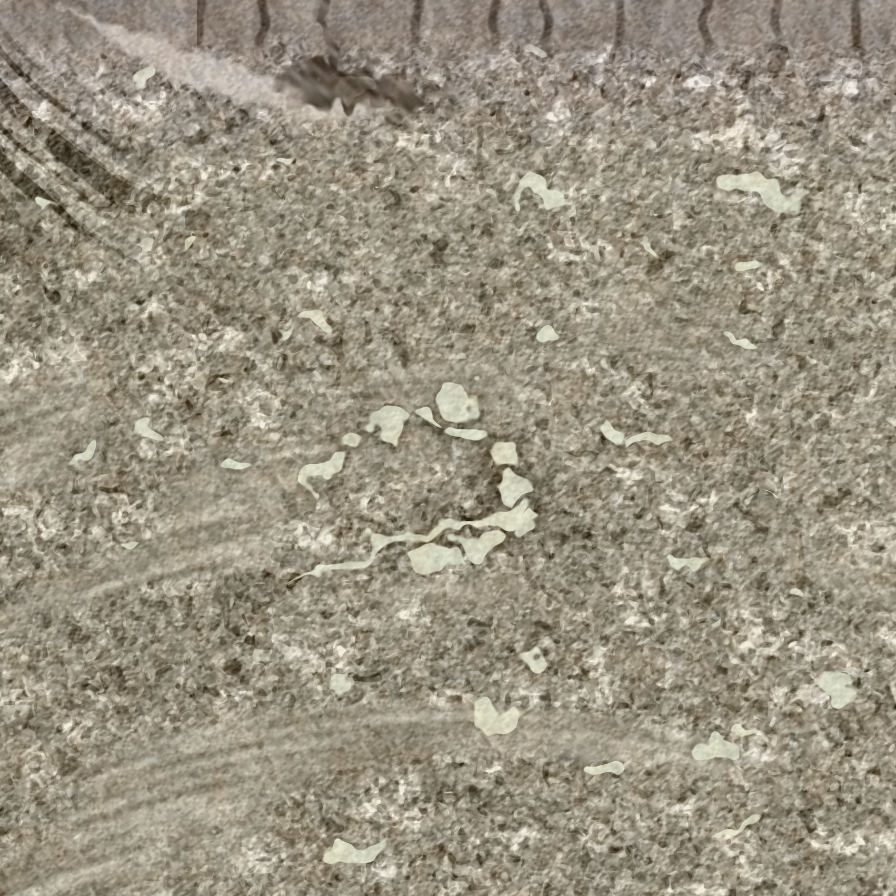
This texture is drawn by a Shadertoy shader. Its source:

```glsl
// Thickly painted winter ground: beige dabs, pale snow patches, swept grass and a dark wood edge.

float hash(vec2 p) {
    return fract(sin(dot(p, vec2(127.1, 311.7))) * 43758.5453);
}

float noise(vec2 p) {
    vec2 i = floor(p), f = fract(p);
    f = f * f * (3.0 - 2.0 * f);
    return mix(mix(hash(i), hash(i + vec2(1, 0)), f.x),
               mix(hash(i + vec2(0, 1)), hash(i + vec2(1, 1)), f.x), f.y);
}

vec2 turn(vec2 p, float a) {
    return vec2(cos(a) * p.x + sin(a) * p.y, cos(a) * p.y - sin(a) * p.x);
}

// Overlapping brush dabs, one per cell, each with its own tone and tilt
float dabs(vec2 p, float tilt) {
    float tone = 0.45;
    for (int k = 0; k < 9; k++) {
        vec2 id = floor(p) + vec2(k % 3, k / 3) - 1.0;
        vec2 d = p - id - vec2(hash(id), hash(id + 31.0));
        d = turn(d, tilt + 2.4 * (hash(id + 57.0) - 0.5));
        float r = length(d * vec2(1.0, 1.9));
        tone = mix(tone, hash(id + 83.0), smoothstep(0.8, 0.5, r));
    }
    return tone;
}

// Distance to the snow: scattered flecks, a central hook of blobs and a thin arm
float snowDistance(vec2 p, float tilt) {
    float dist = 1.0;
    vec2 cells = vec2(10.0, 12.0);
    for (int k = 0; k < 9; k++) {
        vec2 id = floor(p * cells) + vec2(k % 3, k / 3) - 1.0;
        vec2 d = p - (id + vec2(hash(id + 5.0), hash(id + 17.0))) / cells;
        d = turn(d, tilt + hash(id + 3.0) - 0.5);
        float size = 0.024 * hash(id + 41.0) * step(0.45, hash(id + 29.0));
        dist = min(dist, length(d * vec2(0.75, 1.6)) - size + 0.004);
    }
    for (int i = 0; i < 9; i++) {
        float a = 2.5 - 0.49 * float(i);
        vec2 d = p - vec2(0.47 + 0.105 * cos(a), 0.455 + 0.075 * sin(a));
        dist = min(dist, length(d * vec2(0.85, 1.15)) - 0.011 - 0.02 * hash(vec2(i, 9)));
    }
    vec2 far = turn(p - vec2(0.845, 0.785), -0.3);
    dist = min(dist, length(far * vec2(0.6, 1.2)) - 0.025);
    float arm = abs(p.y - 0.365 - 0.28 * (p.x - 0.33)) + 0.15 * max(abs(p.x - 0.45) - 0.1, 0.0);
    return min(dist, arm - 0.005);
}

void mainImage(out vec4 fragColor, in vec2 fragCoord) {
    vec2 p = fragCoord / iResolution.y;
    float tilt = 0.4 - 0.8 * p.x;

    // Grainy ground
    vec2 rough = vec2(noise(p * 90.0), noise(p * 90.0 + 40.0)) - 0.5;
    vec2 q = p + 0.007 * rough;
    float fine = noise(turn(p, 0.6) * vec2(240.0, 330.0)) - 0.5;
    float broad = noise(p * 5.0 + 3.0) + 0.6 * noise(p * vec2(14.0, 20.0)) - 0.8;
    float tone = 0.61 + 0.21 * (dabs(q * 68.0, tilt + 0.4) - 0.5)
               + 0.26 * (dabs(q * vec2(125.0, 140.0), tilt + 0.9) - 0.5)
               + 0.25 * fine + 0.06 * broad;

    // Lacy pale flecks and small dark pits
    float lace = smoothstep(0.62, 0.8, noise(p * vec2(24.0, 32.0) + 9.0));
    tone += 0.2 * lace * smoothstep(0.35, 0.6, noise(q * 150.0));
    tone -= 0.17 * smoothstep(0.72, 0.88, noise(q * 95.0 + 60.0));

    // Grass swept along a low arch
    float arch = p.y - 0.42 * p.x + 0.4 * p.x * p.x;
    float sweep = noise(vec2(p.x * 9.0, arch * 110.0)) - 0.5;
    float swept = smoothstep(0.5, 0.75, noise(vec2(p.x * 4.0, arch * 13.0) + 20.0));
    swept *= smoothstep(0.75, 0.55, p.y);
    tone = mix(tone, 0.65 + 0.35 * sweep + 0.14 * fine, 0.65 * swept);

    // Bent brown twigs at the upper left
    float bend = p.y - 0.2 * exp(-6.0 * p.x) + 0.012 * noise(p * 14.0);
    float twig = noise(vec2(p.x * 8.0, bend * 85.0) + 50.0);
    float corner = smoothstep(0.32, 0.05, p.x) * smoothstep(0.66, 0.8, p.y);
    tone -= 0.24 * corner * smoothstep(0.6, 0.8, twig);
    tone += 0.12 * corner * smoothstep(0.4, 0.2, twig);

    // Hazy wood edge with thin trunks
    float wood = smoothstep(0.925, 0.965, p.y + 0.03 * (noise(p * 25.0) - 0.5));
    float haze = 0.54 + 0.16 * (noise(p * vec2(90.0, 18.0)) - 0.5) + 0.12 * fine;
    tone = mix(tone, haze, 0.8 * wood);
    float column = floor(p.x * 12.0);
    float offset = fract(p.x * 12.0) - 0.25 - 0.5 * hash(vec2(column, 2.0));
    offset += 0.15 * (noise(vec2(column, p.y * 40.0)) - 0.5);
    float trunk = smoothstep(0.09, 0.03, abs(offset)) * step(0.3, hash(vec2(column, 6.0)));
    tone -= 0.2 * trunk * wood * step(0.22, p.x);

    // Grey snow bank and the dark bush above it
    float bank = abs(p.y - 0.885 - 0.6 * pow(max(0.36 - p.x, 0.0), 1.4) + 0.012 * rough.x);
    bank = smoothstep(0.026, 0.012, bank + 0.2 * max(abs(p.x - 0.27) - 0.1, 0.0));
    tone = mix(tone, 0.8 + 0.12 * fine, 0.85 * bank);
    vec2 bushOffset = turn(p - vec2(0.4, 0.9), -0.15) + 0.035 * rough;
    float bush = smoothstep(1.1, 0.7, length(bushOffset / vec2(0.1, 0.03)));
    float stem = abs(p.x - 0.36 - 0.5 * pow(max(0.99 - p.y, 0.0), 1.3) + 0.012 * rough.y);
    bush = max(bush, smoothstep(0.008, 0.002, stem) * smoothstep(0.88, 0.91, p.y));
    tone = mix(tone, 0.3 + 0.4 * (noise(turn(p, -0.7) * vec2(50.0, 150.0)) - 0.4), 0.85 * bush);

    // Thick ragged snow with a shadowed rim
    vec2 ragged = p + 0.012 * rough + 0.035 * (vec2(noise(p * 32.0), noise(p * 32.0 + 70.0)) - 0.5);
    float snow = snowDistance(ragged, tilt);
    float center = smoothstep(0.2, 0.05, length((p - vec2(0.51, 0.46)) * vec2(0.9, 1.3)));
    tone -= (0.05 + 0.1 * center) * smoothstep(0.018, 0.003, snow);
    float cover = smoothstep(0.002, -0.002, snow) * (1.0 - wood) * (1.0 - 0.8 * bush);
    tone = mix(tone, 0.87 + 0.1 * fine + 0.1 * rough.x, 0.92 * cover);

    // Warm grey palette, cooler near the wood and greener in the snow
    tone = clamp(tone, 0.16, 0.95);
    vec3 color = vec3(tone, tone * 1.02 - 0.04, tone * 1.04 - 0.125);
    color += vec3(0.008, -0.004, 0.035) * smoothstep(0.75, 0.97, p.y);
    color += vec3(-0.01, 0.015, -0.01) * cover;
    color += vec3(0.012, 0.0, -0.012) * (noise(p * 45.0 + 15.0) - 0.5) * 2.0;
    fragColor = vec4(color, 1.0);
}
```
